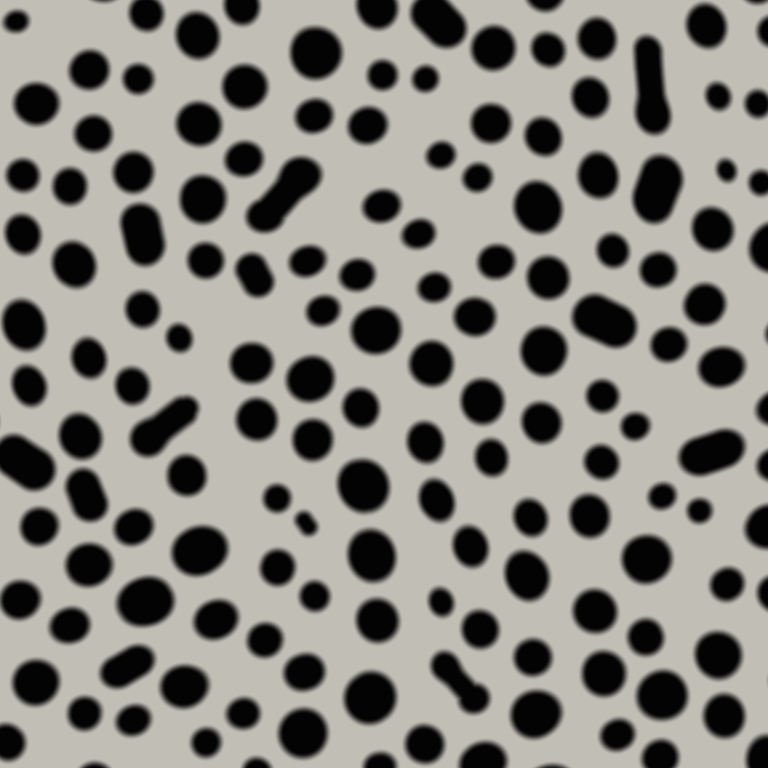
Write a WebGL 1 fragment shader that draws this pattern.

```glsl
precision highp float;
// Soft black spots of mixed size, a few oval or fused in pairs, on warm grey.

uniform vec2 u_resolution;

const float CELLS = 12.0;      // spots across the canvas
const float TILT = 0.46;       // turn of the spot rows, in radians
const float JITTER = 0.27;     // largest shift of a spot, in cells
const float GAP = 0.24;        // least space between two spots
const float SOFTNESS = 0.078;  // half width of the blurred edge
const vec3 INK = vec3(0.012);
const vec3 GROUND = vec3(0.756, 0.745, 0.714);

vec3 hash3(vec2 id, float seed) {
  vec3 q = fract(vec3(id.xyx + seed) * vec3(0.1031, 0.1030, 0.0973));
  q += dot(q, q.yxz + 33.33);
  return fract((q.xxy + q.yzz) * q.zyx);
}

vec2 direction(float turn) {
  float angle = 6.28319 * turn;
  return vec2(cos(angle), sin(angle));
}

vec2 rotate(vec2 p, float angle) {
  float c = cos(angle), s = sin(angle);
  return vec2(c * p.x - s * p.y, s * p.x + c * p.y);
}

// Spot centre in xy on staggered rows, growth weight in z
vec3 spotSite(vec2 id) {
  vec3 h = hash3(id, 17.3);
  vec2 stagger = vec2(0.5 * mod(id.y, 2.0) - 0.25, 0.0);
  vec2 centre = id + 0.5 + stagger + JITTER * sqrt(h.x) * direction(h.y);
  return vec3(centre, mix(0.78, 1.22, h.z));
}

// Capsule centred at the origin, reaching from -axis to +axis
float capsule(vec2 p, vec2 axis, float radius) {
  float along = clamp(dot(p, axis) / max(dot(axis, axis), 1e-5), -1.0, 1.0);
  return length(p - axis * along) - radius;
}

float smoothMin(float a, float b, float k) {
  float h = max(k - abs(a - b), 0.0) / k;
  return min(a, b) - 0.25 * k * h * h;
}

// Signed distance to one spot, which grows until it nears its neighbours
float spotDistance(vec2 p, vec2 id) {
  vec3 site = spotSite(id);
  float radius = 0.4;
  vec2 nearest = vec2(9.0);
  for (int j = -1; j <= 1; j++) {
    for (int i = -1; i <= 1; i++) {
      if (i == 0 && j == 0) continue;
      vec3 other = spotSite(id + vec2(float(i), float(j)));
      vec2 toOther = other.xy - site.xy;
      float share = site.z / (site.z + other.z);
      radius = min(radius, (length(toOther) - GAP) * share);
      if (dot(toOther, toOther) < dot(nearest, nearest)) nearest = toOther;
    }
  }
  radius = max(radius, 0.15);

  // Most spots are nearly round, some are clearly oval
  vec3 h = hash3(id, 71.9);
  float stretch = h.x > 0.95 ? 0.45 : 0.06 * h.x;
  vec2 local = p - site.xy;
  float d = capsule(local, direction(h.y) * stretch * radius,
                    radius * (1.0 - 0.35 * stretch));

  // A few close pairs are joined by a neck
  if (h.z > 0.93 && length(nearest) < 0.82) {
    float neck = capsule(local - 0.5 * nearest, 0.5 * nearest, 0.82 * radius);
    d = smoothMin(d, neck, 0.12);
  }
  return d;
}

float spotField(vec2 p) {
  vec2 cell = floor(p);
  float d = 9.0;
  for (int j = -1; j <= 1; j++) {
    for (int i = -1; i <= 1; i++) {
      d = min(d, spotDistance(p, cell + vec2(float(i), float(j))));
    }
  }
  return d;
}

// Layered sines that bend the rows and make the outlines slightly uneven
vec2 wobble(vec2 p) {
  return 0.10 * sin(p.yx * 0.9 + vec2(0.4, 2.1))
       + 0.008 * sin(p.yx * 4.3 + p * 1.9);
}

void main() {
  vec2 p = rotate(gl_FragCoord.xy / u_resolution.y * CELLS, TILT);
  float d = spotField(p + wobble(p));
  float edge = max(SOFTNESS, CELLS / u_resolution.y);
  gl_FragColor = vec4(mix(INK, GROUND, smoothstep(-edge, edge, d)), 1.0);
}
```
